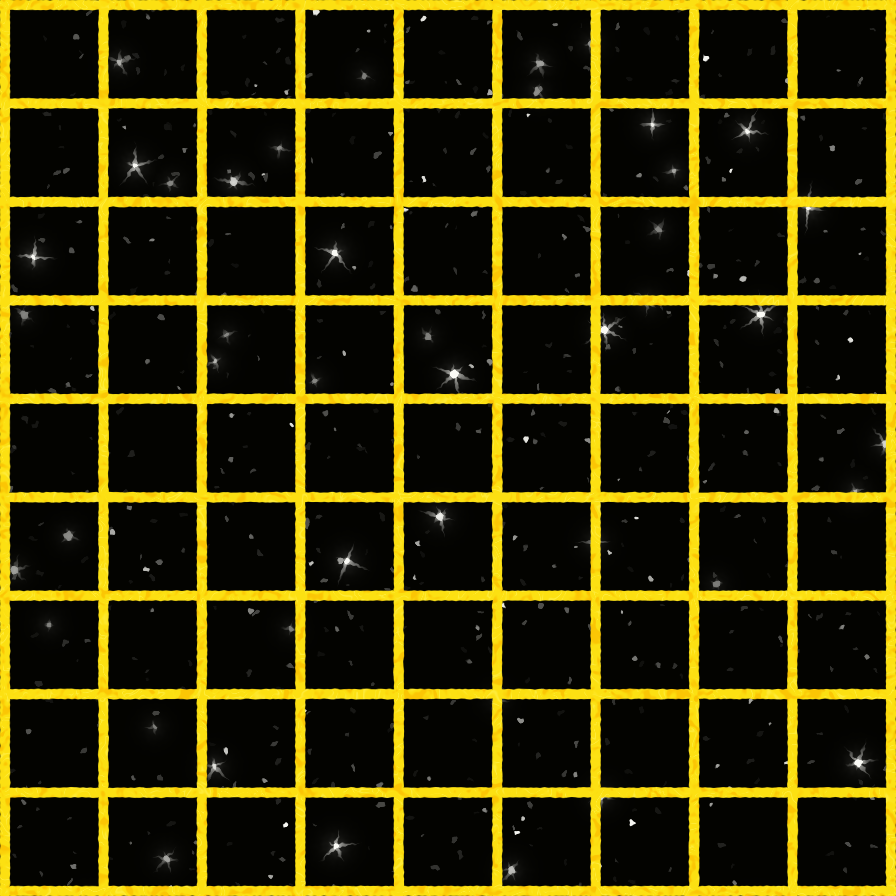
Reproduce this pattern procedurally as a WebGL 2 fragment shader.

```glsl
#version 300 es
precision highp float;
// Nine by nine grid of black night-sky tiles with stars, framed by hammered gold bars.
uniform vec2 u_resolution;
out vec4 fragColor;

const float TAU = 6.2831853;
const float TILES = 9.0;
const float BAR = 0.0112;
const vec3 NIGHT = vec3(0.01, 0.01, 0.0);
const vec3 STARLIGHT = vec3(0.98, 0.98, 0.96);
const vec3 GOLD = vec3(0.99, 0.88, 0.07);
const vec3 DEEP_GOLD = vec3(0.98, 0.74, 0.0);
const vec3 PALE_GOLD = vec3(1.0, 0.95, 0.32);

// Integer hash: two values in 0..1 for a lattice point
vec2 hash2(vec2 cell, float seed) {
  uvec2 q = uvec2(ivec2(cell) + 4096) * uvec2(1597u, 3812u + 1u);
  uint n = (q.x ^ q.y ^ (uint(seed) * 7919u)) * 747796u;
  n ^= q.x * 3571u + q.y * 9973u;
  n = (n ^ (n >> 15)) * 668265u;
  n = (n ^ (n >> 13)) * 374761u;
  n ^= n >> 16;
  uint m = (n ^ (n >> 11)) * 982451u;
  m ^= m >> 14;
  return vec2(n & 65535u, m & 65535u) / 65535.0;
}

mat2 rotation(float angle) {
  float c = cos(angle), s = sin(angle);
  return mat2(c, s, -s, c);
}

float cornerSlope(vec2 cell, vec2 offset, float seed) {
  float angle = TAU * hash2(cell, seed).x;
  return dot(vec2(cos(angle), sin(angle)), offset);
}

// Gradient noise, roughly -0.7..0.7
float noise(vec2 p, float seed) {
  vec2 i = floor(p), f = p - i;
  vec2 u = f * f * f * (f * (f * 6.0 - 15.0) + 10.0);
  vec2 e = vec2(1.0, 0.0);
  float low = mix(cornerSlope(i, f, seed), cornerSlope(i + e, f - e, seed), u.x);
  float high = mix(cornerSlope(i + e.yx, f - e.yx, seed), cornerSlope(i + 1.0, f - 1.0, seed), u.x);
  return mix(low, high, u.y);
}

float disc(float dist, float radius, float aa) {
  return 1.0 - smoothstep(radius - aa, radius + aa, dist);
}

// Tapering rays of uneven length around a star centre
float rays(vec2 d, float count, float reach, float turn, vec2 id, float aa) {
  d = rotation(turn) * d;
  float sector = TAU / count;
  float arm = floor(atan(d.y, d.x + 1e-6) / sector + 0.5);
  vec2 q = rotation(-arm * sector) * d;
  float span = reach * mix(0.3, 1.0, hash2(id, 40.0 + mod(arm, count)).x);
  float fade = clamp(1.0 - q.x / span, 0.0, 1.0);
  return fade * disc(abs(q.y), 0.0024 * fade, aa);
}

// One jittered layer of stars: stretch flattens them, reach adds rays
float starLayer(vec2 p, float freq, float density, float radius, float stretch,
                float reach, vec2 light, float seed, float aa) {
  vec2 home = floor(p * freq);
  float glow = 0.0;
  for (int y = -1; y <= 1; y++)
  for (int x = -1; x <= 1; x++) {
    vec2 id = home + vec2(x, y);
    vec2 pick = hash2(id, seed), form = hash2(id, seed + 1.0);
    if (pick.x > density) continue;
    vec2 d = p - (id + hash2(id, seed + 2.0)) / freq;
    float power = mix(light.x, light.y, pick.y * pick.y);
    float size = radius * mix(0.55, 1.2, form.x);
    vec2 e = rotation(TAU * form.y) * d * vec2(1.0, stretch);
    float star = power * disc(length(e), size, aa);
    if (reach > 0.0) {
      float count = 4.0 + floor(form.x * 3.0);
      float span = reach * mix(0.35, 1.0, pick.y);
      star = max(star, 0.65 * power * rays(d, count, span, form.y - 0.5, id, aa));
      star += 0.25 * power * exp(-length(d) / (2.0 * radius));
    }
    glow = max(glow, star);
  }
  return glow;
}

// Mottled, creased gold leaf
vec3 goldLeaf(vec2 p) {
  vec2 warp = vec2(noise(p * 45.0, 3.0), noise(p * 45.0, 4.0));
  float patches = noise(p * 70.0 + 1.6 * warp, 5.0) + 0.5 * noise(p * 150.0 + warp, 6.0);
  float crease = 1.0 - smoothstep(0.0, 0.12, abs(noise(p * 95.0 + 2.0 * warp, 7.0)));
  vec3 leaf = mix(GOLD, DEEP_GOLD, 0.75 * smoothstep(0.08, 0.45, patches));
  return mix(leaf, PALE_GOLD, 0.6 * crease * smoothstep(0.1, -0.3, patches));
}

void main() {
  vec2 p = gl_FragCoord.xy / u_resolution;
  float aa = 0.75 / min(u_resolution.x, u_resolution.y);

  // Stars, smeared a little by noise
  vec2 smear = vec2(noise(p * 190.0, 11.0), noise(p * 190.0, 12.0));
  vec2 sky = p + 0.0028 * smear;
  float flecks = starLayer(sky, 32.0, 0.55, 0.0042, 1.9, 0.0, vec2(0.05, 0.3), 20.0, aa);
  float points = starLayer(sky, 27.0, 0.24, 0.0031, 1.2, 0.0, vec2(0.3, 1.0), 24.0, aa);
  float flares = starLayer(sky, 13.0, 0.3, 0.0042, 1.1, 0.034, vec2(0.4, 1.0), 28.0, aa);
  float stars = clamp(max(flecks, max(points, flares)), 0.0, 1.0);
  vec3 color = mix(NIGHT, STARLIGHT, stars);

  // Bars with slightly ragged edges, the outer frame included
  float pitch = (1.0 - BAR) / TILES;
  vec2 toBar = abs(mod(p - 0.5 * BAR + 0.5 * pitch, pitch) - 0.5 * pitch);
  float ragged = 0.0011 * noise(p * 170.0, 15.0);
  float bar = disc(min(toBar.x, toBar.y) + ragged, 0.5 * BAR, aa);
  fragColor = vec4(mix(color, goldLeaf(p), bar), 1.0);
}
```
